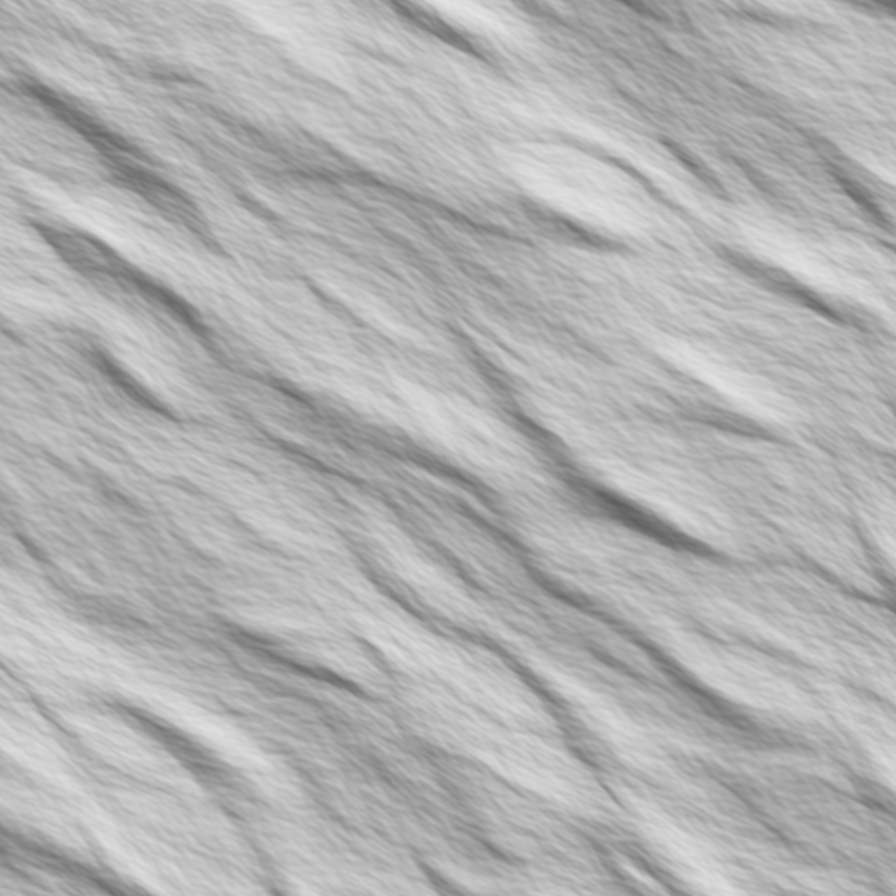
Give the GLSL for this texture, as a WebGL 2 fragment shader.

```glsl
#version 300 es
precision highp float;

uniform vec2 u_resolution;
out vec4 fragColor;

const int OCTAVES = 6;

// Unit gradient with a random direction for a lattice cell
vec2 cellGradient(vec2 cell, uint seed) {
    uvec2 c = uvec2(ivec2(cell) + 4096);
    uint h = c.x * 1597u + c.y * 51749u + seed * 7919u;
    h = (h ^ (h >> 15)) * 73244475u;
    h = (h ^ (h >> 13)) * 73244475u;
    h ^= h >> 16;
    float angle = float(h & 65535u) / 65536.0 * 6.28318;
    return vec2(cos(angle), sin(angle));
}

float gradientNoise(vec2 p, uint seed) {
    vec2 i = floor(p);
    vec2 f = p - i;
    vec2 u = f * f * f * (f * (f * 6.0 - 15.0) + 10.0);
    vec2 e = vec2(1.0, 0.0);
    float a = dot(cellGradient(i, seed), f);
    float b = dot(cellGradient(i + e.xy, seed), f - e.xy);
    float c = dot(cellGradient(i + e.yx, seed), f - e.yx);
    float d = dot(cellGradient(i + e.xx, seed), f - e.xx);
    return mix(mix(a, b, u.x), mix(c, d, u.x), u.y);
}

// Noise leaning to one side: steep rising flanks, broad falling flanks
float leaningNoise(vec2 p, float lean, uint seed) {
    return gradientNoise(p + vec2(0.0, lean * gradientNoise(p, seed)), seed);
}

// Coordinates along and across a grain that runs at the given angle
vec2 grainSpace(vec2 p, float angle) {
    vec2 along = vec2(cos(angle), sin(angle));
    return vec2(dot(p, along), dot(p, vec2(-along.y, along.x)));
}

// Flatten the valleys so that the folds start at a soft crease
float crease(float n, float amount) {
    return mix(n, sqrt(n * n + 0.003), amount);
}

// Gentle bending so that the folds vary in direction
vec2 bend(vec2 p, float scale, float strength) {
    vec2 q = p * scale;
    return p + strength * vec2(gradientNoise(q, 21u), gradientNoise(q, 22u));
}

// Stretched folds at coarse scales, short wrinkles at fine scales
float height(vec2 p) {
    float steepness[OCTAVES] = float[](0.45, 1.05, 0.45, 0.22, 0.2, 0.2);
    float folding[OCTAVES] = float[](0.0, 0.5, 0.45, 0.2, 0.0, 0.0);
    vec2 bent = bend(p, 4.0, 0.022);
    float frequency = 4.9;
    float sum = 0.0;
    for (int i = 0; i < OCTAVES; i++) {
        float fineness = float(i) / float(OCTAVES - 1);
        vec2 stretch = vec2(mix(0.36, 0.5, fineness), 1.0);
        vec2 q = grainSpace(bent, mix(-0.66, -0.48, fineness)) * stretch * frequency;
        float n = leaningNoise(q + 3.7 * float(i), folding[i], uint(i) + 5u);
        sum += crease(n, folding[i]) * steepness[i] / frequency;
        frequency *= 2.0;
    }
    return sum;
}

// Slope of the surface towards the light
float slopeAlong(vec2 p, vec2 direction, float stepSize) {
    vec2 offset = direction * stepSize;
    return (height(p + offset) - height(p - offset)) / (2.0 * stepSize);
}

// Slopes rising towards the light fall into shade, extremes are softened
float shade(float slope) {
    float s = slope * 1.6;
    s /= sqrt(1.0 + s * s / 20.0);
    return 0.695 - 0.09 * s - 0.006 * s * s;
}

void main() {
    vec2 p = gl_FragCoord.xy / u_resolution.y;
    vec2 lightDirection = normalize(vec2(0.55, 0.84));
    float gray = shade(slopeAlong(p, lightDirection, 0.0016));
    fragColor = vec4(vec3(clamp(gray, 0.0, 1.0)), 1.0);
}
```
